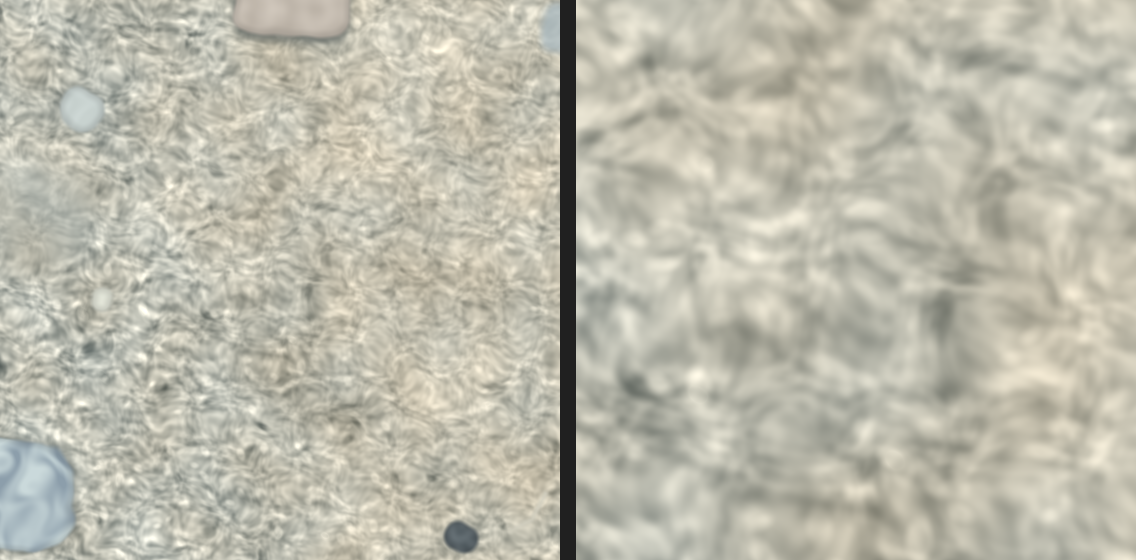
Left: the whole. Right: its middle third, enlarged.
Give the GLSL for this texture, as a Shadertoy shader.

```glsl
// Pale sandy ground with soft grit, scattered pebbles and a few larger stones.

const vec3 SOIL_DARK  = vec3(0.52, 0.53, 0.49);
const vec3 SOIL_LIGHT = vec3(0.82, 0.81, 0.75);
const vec3 WARM_TINT  = vec3(0.022, 0.0, -0.022);
const vec3 SHADOW     = vec3(0.33, 0.36, 0.35);
const vec3 SLATE_PALE = vec3(0.77, 0.83, 0.84);
const vec3 SLATE_DEEP = vec3(0.55, 0.62, 0.67);
const vec3 SLAB       = vec3(0.77, 0.735, 0.69);
const vec3 CHARCOAL   = vec3(0.36, 0.40, 0.42);
const vec3 CHALK      = vec3(0.89, 0.90, 0.85);

vec2 hash2(vec2 p) {
    vec3 q = fract(p.xyx * vec3(0.1031, 0.1030, 0.0973));
    q += dot(q, q.yzx + 33.33);
    return fract((q.xx + q.yz) * q.zy);
}

mat2 rotation(float a) {
    float c = cos(a), s = sin(a);
    return mat2(c, s, -s, c);
}

// Gradient noise, centred on zero
float corner(vec2 cell, vec2 offset, vec2 f) {
    float a = 6.2832 * hash2(cell + offset).x;
    return dot(vec2(cos(a), sin(a)), f - offset);
}

float noise(vec2 p) {
    vec2 i = floor(p), f = p - i;
    vec2 u = f * f * f * (f * (f * 6.0 - 15.0) + 10.0);
    vec2 e = vec2(0.0, 1.0);
    return mix(mix(corner(i, e.xx, f), corner(i, e.yx, f), u.x),
               mix(corner(i, e.xy, f), corner(i, e.yy, f), u.x), u.y);
}

float segment(vec2 p, vec2 a, vec2 b) {
    vec2 d = b - a;
    return length(p - a - d * clamp(dot(p - a, d) / dot(d, d), 0.0, 1.0));
}

// Rounded block with a lumpy outline
float stone(vec2 p, vec2 centre, vec2 halfSize, float roundness, float angle) {
    vec2 q = abs(rotation(angle) * (p - centre)) - halfSize + roundness;
    float d = length(max(q, 0.0)) + min(max(q.x, q.y), 0.0) - roundness;
    return d + 0.18 * roundness * noise(p * 24.0 + centre * 90.0);
}

float cover(float d, float blur) {
    return 1.0 - smoothstep(-blur, blur, d);
}

// Scattered soft ellipses, one at most per cell
float grains(vec2 p, float scale, float density, float seed) {
    p *= scale;
    vec2 cell = floor(p);
    float sum = 0.0;
    for (int y = -1; y <= 1; y++)
    for (int x = -1; x <= 1; x++) {
        vec2 id = cell + vec2(x, y);
        vec2 place = hash2(id + seed), kind = hash2(id + seed + 57.0);
        vec2 q = rotation(kind.y * 2.4 - 0.8) * (p - id - place);
        float r = mix(0.20, 0.46, kind.y * kind.y);
        float d = length(q * vec2(0.8, 1.25)) - r;
        sum += step(kind.x, density) * cover(d, 0.17) * (0.5 + 0.5 * place.x);
    }
    return min(sum, 1.0);
}

// Brightness of the loose soil
float soilTone(vec2 p, float roughness) {
    vec2 warp = vec2(noise(p * 17.0), noise(p * 17.0 + 40.0)) * 0.018;
    vec2 q = rotation(0.22) * (p + warp);
    float grit = 0.22 * noise(q * vec2(30.0, 52.0));
    grit += 0.17 * noise(q * vec2(58.0, 84.0) + 11.0);
    grit += 0.10 * noise(q * 105.0 + 23.0);
    grit += 0.13 * grains(p, 27.0, 0.24, 3.0);
    grit -= 0.16 * grains(p + vec2(-0.006, 0.007), 27.0, 0.24, 3.0);
    grit += 0.12 * grains(p, 46.0, 0.20, 19.0);
    grit -= 0.17 * grains(p + warp, 34.0, 0.13, 71.0);
    float broad = 0.10 * noise(p * 5.0 + 8.0) + 0.09 * noise(p * 12.0);
    return 0.742 + broad + grit * roughness;
}

// Lay a stone over the ground, with a contact shadow
vec3 layStone(vec3 ground, vec3 tone, float d, float dShade, float shade) {
    ground = mix(ground, SHADOW, shade * cover(dShade, 0.013));
    float rim = smoothstep(-0.018, 0.0, d);
    return mix(ground, tone * (1.0 - 0.12 * rim), cover(d, 0.005));
}

void mainImage(out vec4 fragColor, in vec2 fragCoord) {
    vec2 p = fragCoord / iResolution.xy;

    // Ground: smoother crust at the left, rough grit through the middle
    float crust = cover(stone(p, vec2(0.07, 0.62), vec2(0.10, 0.09), 0.07, 0.2), 0.025);
    float warmth = smoothstep(0.25, 0.85, p.x + 0.25 * p.y + 0.3 * noise(p * 4.0));
    float roughness = mix(1.12, 0.80, warmth) * (1.0 - 0.6 * crust);
    float tone = soilTone(p, roughness) + 0.018 * warmth - 0.02 * crust;
    float hollow = segment(p, vec2(0.36, 0.43), vec2(0.60, 0.27));
    tone -= exp(-hollow * hollow * 250.0) * (0.035 + 0.22 * max(noise(p * 26.0), 0.0));
    tone = max(tone, 0.36);
    vec3 color = mix(SOIL_DARK, SOIL_LIGHT, (tone - 0.52) / 0.30);
    color += WARM_TINT * (warmth - 0.5 + 1.2 * noise(p * 9.0 + 31.0));

    // Pale root
    float root = segment(p, vec2(0.912, 0.052), vec2(0.950, 0.072));
    root = min(root, segment(p, vec2(0.950, 0.072), vec2(0.974, 0.118)));
    color = mix(color, SOIL_LIGHT, 0.8 * cover(root - 0.004, 0.005));

    // Larger stones
    float mottle = noise(p * vec2(26.0, 17.0) + 2.0 * noise(p * 14.0));
    vec3 slate = mix(SLATE_DEEP, SLATE_PALE, clamp(0.55 + 1.3 * mottle, 0.0, 1.1));
    vec2 drop = vec2(0.006, -0.008);
    float d = stone(p, vec2(0.025, 0.115), vec2(0.108, 0.100), 0.075, 0.1);
    color = layStone(color, slate, d, d - 0.004, 0.55);

    vec2 slabAt = vec2(0.522, 1.005), slabSize = vec2(0.103, 0.069);
    d = stone(p, slabAt, slabSize, 0.035, 0.05);
    float under = stone(p, slabAt + vec2(0.0, -0.010), slabSize, 0.035, 0.05);
    color = layStone(color, SLAB + 0.07 * noise(p * 30.0), d, under, 0.75);

    vec2 pebbleAt = vec2(0.145, 0.804), pebbleSize = vec2(0.040, 0.037);
    d = stone(p, pebbleAt, pebbleSize, 0.033, 0.6);
    under = stone(p, pebbleAt - drop, pebbleSize, 0.033, 0.6);
    color = layStone(color, mix(SLATE_PALE, SOIL_LIGHT, 0.3) + 0.06 * mottle, d, under, 0.35);

    d = stone(p, vec2(0.182, 0.464), vec2(0.018, 0.022), 0.017, 0.2);
    color = layStone(color, CHALK, d, d, 0.3);

    d = stone(p, vec2(0.825, 0.040), vec2(0.031, 0.024), 0.023, 0.55);
    color = layStone(color, CHARCOAL + 0.14 * noise(p * 45.0), d, d, 0.5);

    d = stone(p, vec2(1.0, 0.95), vec2(0.032, 0.045), 0.025, 0.1);
    color = mix(color, mix(SLATE_DEEP, SLATE_PALE, 0.55), 0.75 * cover(d, 0.012));

    fragColor = vec4(clamp(color, 0.0, 1.0), 1.0);
}
```
